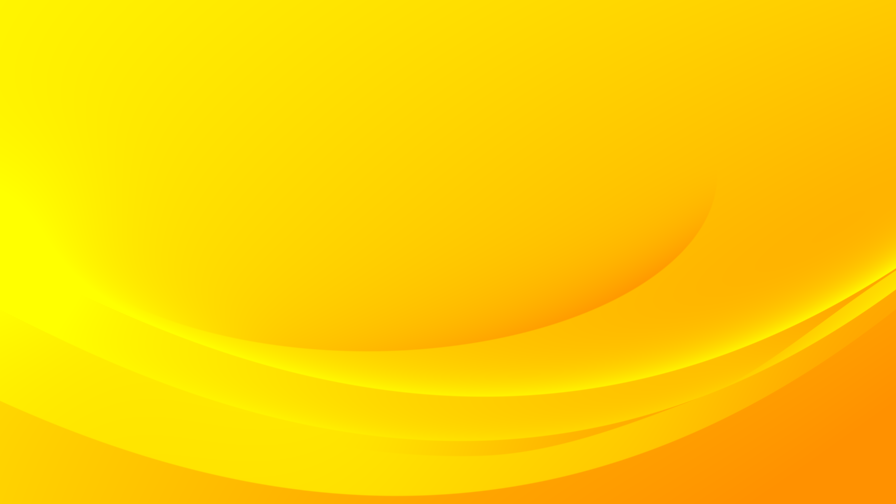
A WebGL 1 fragment shader for this background:

```glsl
precision mediump float;

uniform vec2 u_resolution;

// Arcs: lowest point (x, y), curvature, skew; lengths in canvas heights
const vec4 UPPER_ARC = vec4(0.961, 0.213, 0.350, 0.039);
const vec4 MIDDLE_ARC = vec4(0.914, 0.125, 0.360, 0.050);
const vec4 OUTER_ARC = vec4(0.787, 0.016, 0.337, 0.041);

const vec2 BOWL_CENTER = vec2(0.729, 0.653);
const vec2 BOWL_RADII = vec2(0.694, 0.350);
const float BOWL_SHADE = 0.13;
const float BOWL_SOFTNESS = 0.07;

const vec2 GLOW_CENTER = vec2(0.0, 0.51);
const float GLOW_RADIUS = 0.2;
const float GLOW_STRENGTH = 0.08;

const float RIM_SOFTNESS = 0.045;
const float FOLD_SHADOW = 0.12;
const float FOLD_WIDTH = 0.03;

// The palette runs from orange to yellow through its green channel
const float ORANGE_GREEN = 0.57;
const float TOP_LEFT_GREEN = 0.96;

float arcHeight(vec4 arc, float x) {
  float d = x - arc.x;
  return arc.y + d * d * (arc.z + arc.w * d);
}

float edgeMask(float dist) {
  float pixel = 1.0 / u_resolution.y;
  return smoothstep(-pixel, pixel, dist);
}

float baseGradient(vec2 p) {
  float drop = 1.0 - p.y;
  return TOP_LEFT_GREEN - 0.093 * p.x - 0.068 * drop - 0.11 * p.x * drop;
}

// Approximate signed distance, positive inside the bowl
float bowlDistance(vec2 p) {
  vec2 q = (p - BOWL_CENTER) / BOWL_RADII;
  float len = length(q);
  return len * (1.0 - len) / max(length(q / BOWL_RADII), 0.001);
}

// Bright rim over the upper arc, with a shaded bowl in front
float upperTone(vec2 p, float base, float dist) {
  float rim = (0.10 + 0.13 * p.x) * exp(-max(dist, 0.0) / RIM_SOFTNESS);
  float bowl = bowlDistance(p);
  float shade = BOWL_SHADE * smoothstep(0.2, 1.25, p.x);
  shade *= exp(-max(bowl, 0.0) / BOWL_SOFTNESS);
  shade *= 1.0 - smoothstep(0.42, 0.68, p.y);
  float inside = edgeMask(bowl) * smoothstep(0.2, 0.6, p.x);
  return base + mix(rim, -shade, inside);
}

// Band between the upper and middle arcs, with a bright fold at the right
float middleTone(vec2 p, float base, float upper, float middle) {
  float rim = 0.09 * smoothstep(0.0, 0.7, p.x);
  float tone = base + 0.07 + rim * exp(-max(p.y - middle, 0.0) / 0.03);
  float opening = smoothstep(1.4, 1.78, p.x);
  float fold = mix(middle, upper, 0.9 * opening);
  float wedge = edgeMask(p.y - fold) * opening;
  return tone + 0.10 * opening - 0.20 * wedge;
}

// Outer band, with a narrowing shadow below the middle arc
float outerTone(vec2 p, float base, float middle) {
  float lift = smoothstep(0.0, 0.8, p.x) * (1.0 - smoothstep(1.2, 1.8, p.x));
  float width = FOLD_WIDTH * (1.0 - smoothstep(0.95, 1.4, p.x));
  float shadow = edgeMask(p.y - middle + width) * smoothstep(0.65, 1.25, p.x);
  shadow *= 1.0 - smoothstep(1.36, 1.4, p.x);
  return base + 0.02 + 0.11 * lift - FOLD_SHADOW * shadow;
}

void main() {
  vec2 p = gl_FragCoord.xy / u_resolution.y;
  float base = baseGradient(p);
  float upper = arcHeight(UPPER_ARC, p.x);
  float middle = arcHeight(MIDDLE_ARC, p.x);
  float outer = arcHeight(OUTER_ARC, p.x);

  // Stack the layers from the bottom up
  float green = base - mix(0.07, 0.015, smoothstep(0.6, 1.7, p.x));
  green = mix(green, outerTone(p, base, middle), edgeMask(p.y - outer));
  green = mix(green, middleTone(p, base, upper, middle), edgeMask(p.y - middle));
  green = mix(green, upperTone(p, base, p.y - upper), edgeMask(p.y - upper));

  // Soft light at the left side
  vec2 toGlow = (p - GLOW_CENTER) / GLOW_RADIUS;
  green += GLOW_STRENGTH * exp(-dot(toGlow, toGlow));

  gl_FragColor = vec4(1.0, clamp(green, ORANGE_GREEN, 1.0), 0.0, 1.0);
}
```
